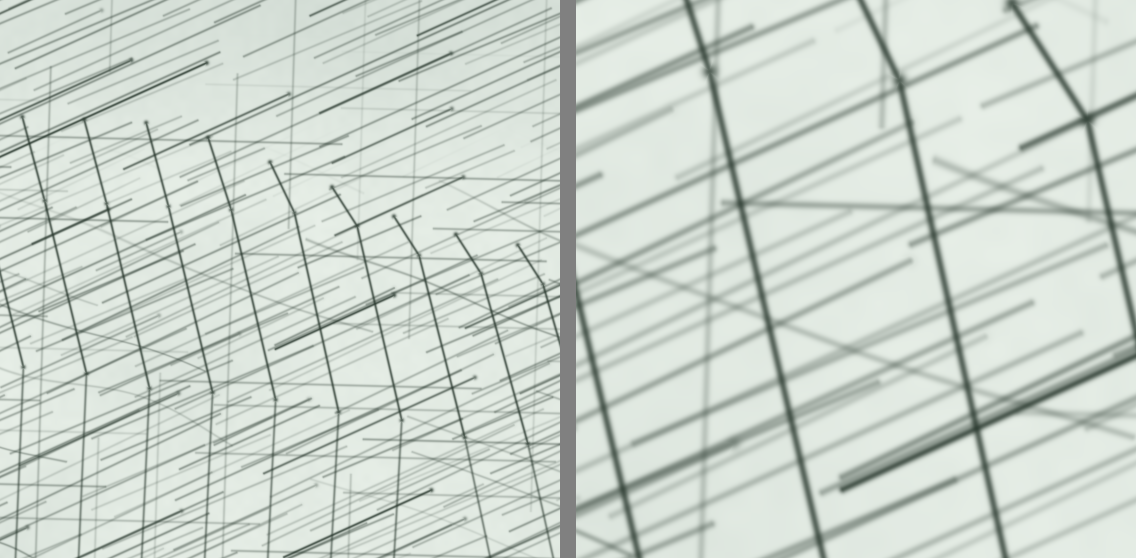
Left: the whole. Right: its middle third, enlarged.
Give the GLSL for this pattern, as a WebGL 1 fragment shader.

```glsl
precision highp float;
// Pale green drafting sheet: slanted ink strokes, a faint grid and bent dark columns.
uniform vec2 u_resolution;

const vec3 PAPER_LIGHT = vec3(0.905, 0.935, 0.905);
const vec3 PAPER_SHADE = vec3(0.815, 0.855, 0.825);
const vec3 INK = vec3(0.15, 0.21, 0.17);
const float LINE_WIDTH = 0.0024;
const float DOT_WIDTH = 0.0042;
const float SLANT = 0.427;

float hash(vec2 p) {
  vec3 q = fract(p.xyx * 0.1031);
  q += dot(q, q.yzx + 33.33);
  return fract((q.x + q.y) * q.z);
}

float noise(vec2 p) {
  vec2 cell = floor(p);
  vec2 f = fract(p);
  f = f * f * (3.0 - 2.0 * f);
  float low = mix(hash(cell), hash(cell + vec2(1.0, 0.0)), f.x);
  float high = mix(hash(cell + vec2(0.0, 1.0)), hash(cell + 1.0), f.x);
  return mix(low, high, f.y);
}

// Soft ink profile, never thinner than a pixel.
float softInk(float dist, float width) {
  float w = max(width, 0.8 / u_resolution.y);
  return exp(-dist * dist / (w * w));
}

float segmentDistance(vec2 p, vec2 a, vec2 b) {
  vec2 ab = b - a;
  return length(p - a - ab * clamp(dot(p - a, ab) / dot(ab, ab), 0.0, 1.0));
}

// Parallel rows of strokes with random ends and darkness, each ending in a dot.
float strokes(vec2 p, float angle, float spacing, float jitter, float reach,
              float dotInk, float seed) {
  vec2 dir = vec2(cos(angle), sin(angle));
  vec2 q = vec2(dot(p, dir), dot(p, vec2(-dir.y, dir.x)));
  float row = floor(q.y / spacing);
  float along = q.x / reach + hash(vec2(row, seed));
  vec2 id = vec2(row, floor(along) + seed * 17.0);
  float u = fract(along);
  float first = 0.05 + 0.35 * hash(id + 3.1);
  float last = 0.95 - 0.35 * hash(id + 7.7);
  float shift = 0.5 + jitter * (hash(vec2(row, seed + 5.3)) - 0.5);
  float across = q.y - (row + shift) * spacing;
  float beyond = max(max(first - u, u - last), 0.0) * reach;
  float line = softInk(length(vec2(across, beyond)), LINE_WIDTH);
  float knot = softInk(length(vec2(across, (u - last) * reach)), DOT_WIDTH);
  return mix(0.3, 1.0, hash(id + 1.7)) * max(line, dotInk * knot);
}

// One column: a short upper leg, a long leaning leg and a fainter foot.
float column(vec2 p, float k) {
  float wobble = hash(vec2(k, 4.0)) - 0.5;
  vec2 top = vec2(0.04 + 0.111 * k, 0.79 - 0.235 * smoothstep(1.0, 8.5, k));
  top.y += 0.012 * wobble;
  vec2 elbow = top + mix(vec2(0.04, -0.15), vec2(0.045, -0.07), smoothstep(2.0, 5.0, k));
  vec2 kink = vec2(0.155 + 0.113 * k, 0.33 - 0.018 * k + 0.02 * wobble);
  vec2 foot = vec2(kink.x + mix(-0.015, 0.05, smoothstep(5.0, 6.0, k)), -0.02);
  float legs = min(segmentDistance(p, top, elbow), segmentDistance(p, elbow, kink));
  float joints = min(min(length(p - top), length(p - elbow)), length(p - kink));
  float ink = 0.72 * softInk(legs, LINE_WIDTH);
  ink = max(ink, 0.5 * softInk(segmentDistance(p, kink, foot), LINE_WIDTH));
  return max(ink, 0.75 * softInk(joints, DOT_WIDTH));
}

void main() {
  vec2 p = gl_FragCoord.xy / u_resolution.y;

  // Paper: cloudy, darker towards the top.
  float cloud = 0.6 * noise(p * 3.0) + 0.3 * noise(p * 9.0) + 0.25 * noise(p * 70.0);
  float light = 0.35 + 0.65 * cloud - 0.4 * smoothstep(0.55, 1.0, p.y);
  vec3 paper = mix(PAPER_SHADE, PAPER_LIGHT, clamp(light, 0.0, 1.0));

  // Slanted strokes: two fine layers, a denser low one and a sparse heavy one.
  float lower = 1.0 - smoothstep(0.45, 0.8, p.y);
  float clear = 1.0;
  clear *= 1.0 - 0.46 * strokes(p, SLANT, 0.025, 0.45, 0.85, 0.0, 1.0);
  clear *= 1.0 - 0.38 * strokes(p, SLANT - 0.03, 0.036, 0.6, 0.6, 0.0, 2.0);
  clear *= 1.0 - 0.42 * lower * strokes(p, SLANT + 0.02, 0.04, 0.6, 0.7, 0.3, 3.0);
  clear *= 1.0 - 0.8 * strokes(p, SLANT, 0.085, 0.6, 0.55, 1.0, 4.0);

  // Faint grid.
  float belowTop = 1.0 - smoothstep(0.7, 0.95, p.y);
  clear *= 1.0 - 0.3 * strokes(p, 1.54, 0.112, 0.15, 1.6, 0.0, 5.0);
  clear *= 1.0 - 0.36 * belowTop * strokes(p, -0.025, 0.052, 0.6, 1.3, 0.0, 6.0);

  // Wavering lines that sink to the right.
  vec2 bent = p + vec2(0.0, 0.06 * noise(p * 4.0));
  clear *= 1.0 - 0.36 * lower * strokes(bent, -0.36, 0.1, 0.6, 0.9, 0.0, 7.0);

  // Bent columns.
  for (int i = -1; i < 10; i++) {
    clear *= 1.0 - column(p, float(i));
  }

  gl_FragColor = vec4(mix(INK, paper, clear), 1.0);
}
```
